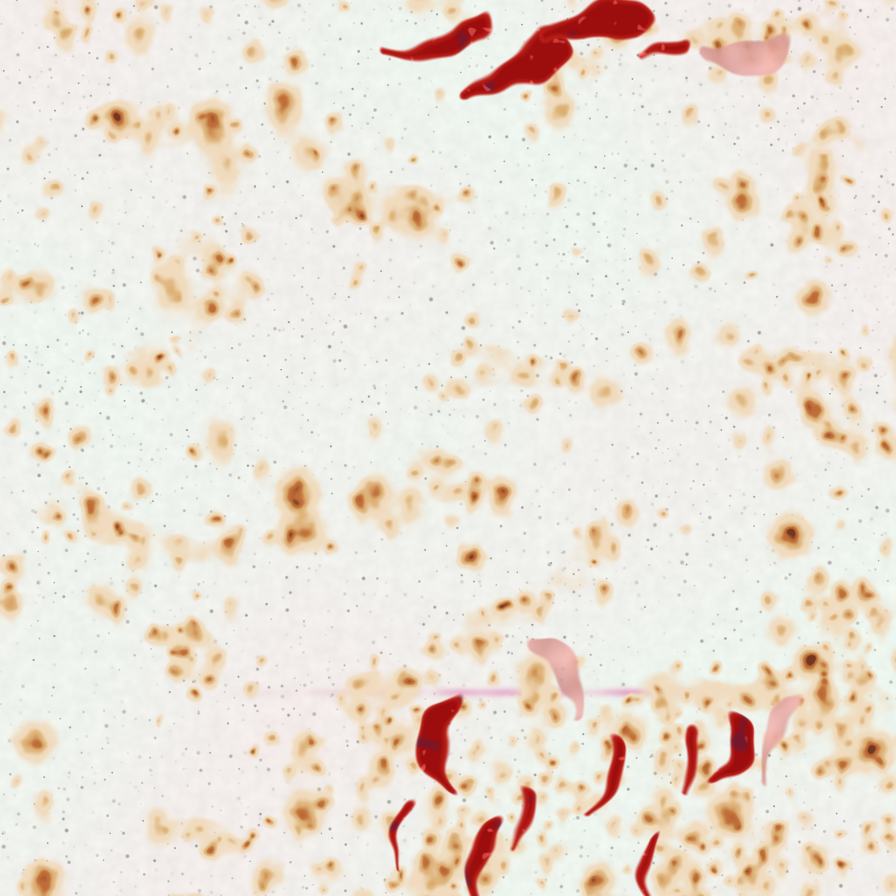
Reproduce this texture procedurally as a Shadertoy shader.

```glsl
// Pale stained paper: soft rust spots with dark cores and short drips, faint grey
// specks, and glossy red smears at the top and bottom. Spots are scattered in
// jittered cells; smears are bent, tapered capsules placed by a hashed loop.

vec3 hash3(vec2 p) {
    vec3 q = fract(p.xyx * vec3(0.1031, 0.1030, 0.0973));
    q += dot(q, q.yxz + 33.33);
    return fract((q.xxy + q.yzz) * q.zyx);
}

float gradDot(vec2 cell, vec2 offset) {
    float angle = 6.2832 * hash3(cell + 71.0).x;
    return dot(vec2(cos(angle), sin(angle)), offset);
}

float gradientNoise(vec2 p) {
    vec2 i = floor(p), f = fract(p);
    vec2 u = f * f * f * (f * (f * 6.0 - 15.0) + 10.0);
    vec2 e = vec2(0.0, 1.0);
    return 1.4 * mix(
        mix(gradDot(i, f), gradDot(i + e.yx, f - e.yx), u.x),
        mix(gradDot(i + e.xy, f - e.xy), gradDot(i + 1.0, f - 1.0), u.x), u.y);
}

// Chance of a small spot: loose clusters, crowded along the lower edge
float clusterChance(vec2 p) {
    float low = (1.0 - smoothstep(0.18, 0.28, p.y)) * smoothstep(0.1, 0.4, p.x);
    return 0.03 + 0.36 * low + 0.6 * smoothstep(0.2, 0.5, gradientNoise(p * vec2(7.0, 11.0)));
}

// Summed rust strength of one layer of scattered spots
float rustSpots(vec2 p, float cells, float radius, float clustered, float seed) {
    float rust = 0.0;
    vec2 home = floor(p * cells);
    for (int y = -1; y <= 1; y++)
    for (int x = -1; x <= 1; x++) {
        vec2 cell = home + vec2(x, y);
        vec3 place = hash3(cell + seed), look = hash3(cell + seed + 37.0);
        vec2 center = (cell + 0.1 + 0.8 * place.xy) / cells;
        float chance = mix(0.32, clusterChance(center), clustered);
        vec2 d = (p - center) / (radius * mix(0.6, 1.25, look.x));
        if (d.y < 0.0) d.y /= 1.0 + 0.9 * step(0.7, look.y);
        float strength = mix(0.28, 0.9, look.z * look.z);
        float spot = 0.62 * exp(-1.5 * dot(d, d)) + 0.5 * exp(-6.0 * dot(d, d));
        rust += step(place.z, chance) * strength * spot;
    }
    return rust;
}

// Tiny specks of varied size and weight, thinned out in patches
float specks(vec2 p, float cells) {
    vec2 cell = floor(p * cells);
    vec3 h = hash3(cell + 211.0), look = hash3(cell + 307.0);
    float d = length(fract(p * cells) - 0.22 - 0.56 * h.xy);
    float chance = 0.24 + 0.3 * gradientNoise(cell / cells * 5.0);
    float size = mix(0.12, 0.22, look.x);
    return step(h.z, chance) * (1.0 - smoothstep(0.03, size, d)) * mix(0.1, 0.75, look.y * look.y);
}

// Distance to a bent smear that widens toward one end
float smear(vec2 p, float angle, float halfLength, float width, float bend) {
    float c = cos(angle), s = sin(angle);
    vec2 q = vec2(c * p.x + s * p.y, c * p.y - s * p.x);
    q.y += bend * (q.x * q.x / halfLength - 0.4 * halfLength);
    float along = clamp(q.x / halfLength, -1.0, 1.0);
    float r = width * mix(0.3, 1.0, smoothstep(-1.0, 0.7, along));
    return length(vec2(max(abs(q.x) - halfLength, 0.0), q.y)) - r;
}

void mainImage(out vec4 fragColor, in vec2 fragCoord) {
    vec2 p = fragCoord / iResolution.y;

    // Paper with cool and pinkish drifts and a fine mottle
    float drift = gradientNoise(p * 2.5 + 4.0);
    float mottle = gradientNoise(p * 60.0) + 0.7 * gradientNoise(p * 130.0);
    vec3 color = vec3(0.94, 0.944, 0.927) + 0.016 * mottle;
    color += drift * vec3(0.02, -0.03, -0.012);
    vec2 turned = mat2(0.8, 0.6, -0.6, 0.8) * p;
    color = mix(color, vec3(0.5, 0.49, 0.46), max(specks(turned, 83.0), specks(p + 3.0, 61.0)));

    // Faint magenta scan streak
    float streak = exp(-pow((p.y - 0.227) / 0.005, 2.0));
    streak *= smoothstep(0.25, 0.55, p.x) * (1.0 - smoothstep(0.7, 0.85, p.x));
    streak *= 0.5 + 0.5 * gradientNoise(vec2(p.x * 22.0, 3.0));
    color = mix(color, vec3(0.87, 0.4, 0.65), 0.7 * streak);

    // Rust: pale halo, tan, orange, then brown core
    vec2 wobble = vec2(gradientNoise(p * 55.0), gradientNoise(p * 55.0 + 31.0));
    vec2 rough = p + 0.004 * wobble;
    float rust = rustSpots(rough, 14.0, 0.019, 0.0, 5.0)
               + 0.9 * rustSpots(rough, 44.0, 0.0098, 1.0, 90.0)
               + 0.85 * rustSpots(rough, 26.0, 0.0115, 0.7, 150.0);
    float haze = smoothstep(0.2, 0.75, clusterChance(p));
    rust += 0.13 * haze * (0.6 + gradientNoise(p * 28.0));
    rust *= 1.0 + 0.2 * gradientNoise(p * 100.0);
    color = mix(color, vec3(0.94, 0.86, 0.745), smoothstep(0.02, 0.17, rust));
    color = mix(color, vec3(0.87, 0.7, 0.47), smoothstep(0.2, 0.46, rust));
    color = mix(color, vec3(0.75, 0.43, 0.22), smoothstep(0.44, 0.78, rust));
    color = mix(color, vec3(0.45, 0.21, 0.13), smoothstep(0.8, 1.2, rust));

    // Red smears: five along the top, the rest rising from the bottom
    vec2 warped = p + 0.009 * vec2(gradientNoise(p * 24.0), gradientNoise(p * 24.0 + 17.0));
    for (int i = 1; i <= 15; i++) {
        float f = float(i);
        vec3 place = hash3(vec2(f, 7.0)), shape = hash3(vec2(f, 19.0));
        bool top = i <= 5;
        vec2 center = top ? vec2(0.4 + 0.085 * f, 0.91 + 0.07 * place.y)
                          : vec2(0.16 + 0.047 * f, mix(0.01, 0.26, place.y));
        float angle = top ? mix(-0.4, 1.1, place.z) : mix(0.9, 2.1, place.z);
        float width = mix(0.006, top ? 0.024 : 0.021, shape.y);
        float d = smear(warped - center, angle, mix(0.025, 0.054, shape.x), width, 0.8 * (shape.z - 0.5));

        float pale = i % 5 == 0 ? 1.0 : 0.0;
        float tone = gradientNoise(p * 32.0 + f);
        vec3 red = mix(vec3(0.74, 0.13, 0.1), vec3(0.61, 0.05, 0.05), smoothstep(0.0, 0.008, -d));
        red = mix(red, vec3(0.36, 0.12, 0.25), 0.6 * smoothstep(0.4, 0.7, tone));
        red += 0.2 * smoothstep(0.5, 0.7, gradientNoise(p * 75.0));
        red = mix(red, vec3(0.88, 0.63, 0.61) - 0.1 * tone, pale);
        float cover = 1.0 - smoothstep(-0.0025, 0.0025, d);
        color = mix(color, red, cover * mix(1.0, 0.85, pale));
    }

    fragColor = vec4(clamp(color, 0.0, 1.0), 1.0);
}
```
